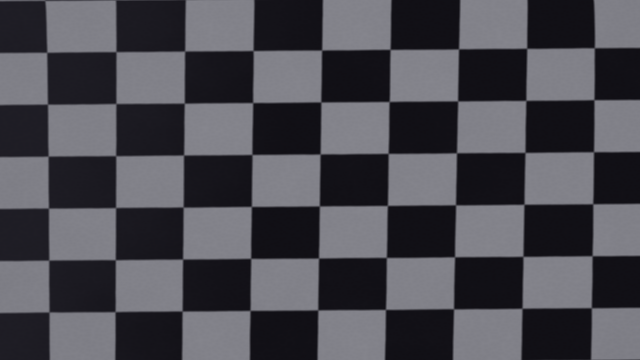
Give the GLSL for this pattern, as a Shadertoy shader.

```glsl
// Soft grey and black checkerboard cloth, slightly skewed, with a faint sheen on the left.

vec2 hash2(vec2 p) {
    p = vec2(dot(p, vec2(127.1, 311.7)), dot(p, vec2(269.5, 183.3)));
    return fract(sin(p) * 43758.5);
}

// Distance to the nearest scattered cell point.
float cellular(vec2 p) {
    vec2 base = floor(p);
    float nearest = 2.0;
    for (int j = -1; j <= 1; j++)
        for (int i = -1; i <= 1; i++) {
            vec2 cell = base + vec2(i, j);
            nearest = min(nearest, length(cell + hash2(cell) - p));
        }
    return nearest;
}

// Smooth mottling from layered sines, about -1 to 1.
float mottle(vec2 p) {
    float sum = 0.0, amp = 0.5;
    for (int i = 0; i < 4; i++) {
        sum += amp * sin(p.x + 1.7 * sin(p.y)) * cos(p.y + 1.3 * sin(p.x));
        p = mat2(1.6, 1.2, -1.2, 1.6) * p + 2.3;
        amp *= 0.55;
    }
    return sum;
}

// Alternating bands: +1 in even cells, -1 in odd ones, soft at the borders.
vec2 bands(vec2 grid, vec2 softness) {
    vec2 triangle = abs(mod(grid - 0.5, 2.0) - 1.0) - 0.5;
    return 2.0 * smoothstep(-softness, softness, triangle) - 1.0;
}

// Canvas position, y downward, to checker coordinates.
vec2 checkerGrid(vec2 p) {
    float pitch = 0.1905 - 0.0025 * p.y;
    float column = (p.x - 0.897 + 0.015 * p.y) / pitch;
    // The outer columns bow inward at the top.
    float bow = (0.018 * sqrt(max(p.y, 0.0)) - 0.010) * smoothstep(2.4, 4.0, abs(column));
    column += 4.0 - bow / pitch;
    float row = (p.y - 0.140 + 0.008 * (p.x - 0.926)) / 0.1444;
    return vec2(column, row);
}

void mainImage(out vec4 fragColor, in vec2 fragCoord) {
    vec2 p = fragCoord / iResolution.y;
    p.y = 1.0 - p.y;

    // Checks with slightly uneven printed borders
    vec2 wobble = 0.0007 * vec2(mottle(p * 23.0), mottle(p * 23.0 + 9.0));
    vec2 grid = checkerGrid(p + wobble);
    float blur = max(0.0045, 0.8 / iResolution.y);
    vec2 sides = bands(grid, blur / vec2(0.189, 0.1444));
    float light = 0.5 - 0.5 * sides.x * sides.y;

    // Uneven sheen on the dark checks, strongest at the upper left
    float blotch = mottle(p * vec2(9.0, 13.0));
    float sheen = 1.0 - smoothstep(0.15, 1.0, p.x + 0.25 * p.y + 0.15 * blotch);
    sheen += 0.12 * blotch + 0.15 * (hash2(floor(grid)).x - 0.5);
    vec3 dark = mix(vec3(0.067, 0.062, 0.085), vec3(0.120, 0.115, 0.145), clamp(sheen, 0.0, 1.0));

    // Pale checks with gentle shading toward the canvas edges
    vec2 centred = p - vec2(0.95, 0.45);
    vec3 pale = vec3(0.515, 0.515, 0.545) - 0.018 * dot(centred, centred);
    pale += 0.007 * mottle(p * 15.0) + 0.008 * (hash2(floor(grid)).y - 0.5);

    // Fine cloth grain
    float grain = cellular(p * vec2(70.0, 110.0)) - 0.5;
    vec3 color = mix(dark, pale, light) + grain * mix(0.006, 0.014, light);
    fragColor = vec4(color, 1.0);
}
```
